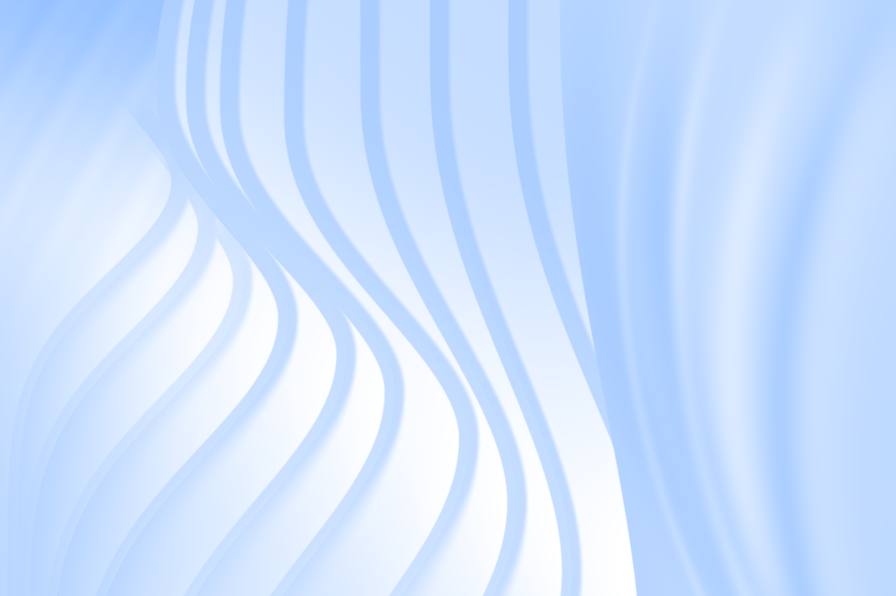
Reproduce this background procedurally as a Shadertoy shader.

```glsl
// Pale blue sculpted ribs that sweep in S-curves beside softly blurred folds.

const float ASPECT = 1.506;               // width of the scene, its height is 1
const vec3 SHADE_BLUE = vec3(0.58, 0.755, 1.0);
const vec3 LIT_WHITE = vec3(1.0);
const float BAND_WIDTH = 0.033;           // shadow beside each rib
const float BAND_DARKNESS = 0.54;
const float FOLD_BOW = 0.37;              // curvature of the blurred folds
const int RIBS = 11;
const int OUTER_RIB = 3;                  // first rib that spans the full height
const int FOLDS = 7;

// Per rib: trough x, crest x, trough depth, crest depth (depth runs downward)
const vec4 RIB[RIBS] = vec4[RIBS](
    vec4(0.157, 0.304, 0.020, 0.304), vec4(0.196, 0.349, 0.078, 0.382),
    vec4(0.235, 0.408, 0.118, 0.471), vec4(0.278, 0.484, 0.137, 0.533),
    vec4(0.329, 0.582, 0.157, 0.594), vec4(0.386, 0.663, 0.167, 0.657),
    vec4(0.494, 0.788, 0.186, 0.735), vec4(0.622, 0.869, 0.137, 0.843),
    vec4(0.739, 0.961, 0.098, 0.960), vec4(0.871, 1.127, 0.078, 1.060),
    vec4(0.941, 1.078, 0.000, 1.137));

// Per fold: leftmost x, depth of that point, half width, change of tone
const vec4 FOLD[FOLDS] = vec4[FOLDS](
    vec4(0.985, 0.20, 0.050, -0.12), vec4(1.045, 0.40, 0.010, 0.15),
    vec4(1.110, 0.33, 0.035, -0.20), vec4(1.140, 0.45, 0.016, 0.22),
    vec4(1.228, 0.60, 0.038, 0.25), vec4(1.313, 0.68, 0.032, -0.20),
    vec4(1.375, 0.72, 0.050, 0.10));

// Horizontal place of a rib: curl at the top, rise to the crest, then recede
float ribX(int i, float depth) {
    vec4 rib = RIB[i];
    float k = float(i - OUTER_RIB);
    float rise = pow(clamp((depth - rib.z) / (rib.w - rib.z), 0.0, 1.0), 1.2);
    float above = max(rib.z - depth, 0.0);
    float below = max(depth - rib.w, 0.0) / (0.325 + 0.032 * k);
    float curl = max(0.8 - 0.2 * k, 0.0) * above * above;
    float recede = (0.35 + 0.025 * min(k, 0.0)) * (1.0 - exp(-below * below));
    return mix(rib.x, rib.y, smoothstep(0.0, 1.0, rise)) + curl - recede;
}

// Diagonal glow over the ribs, dimmed toward the left and the upper left
float faceTone(vec2 p, float leftOfRibs) {
    float across = dot(p - vec2(0.45, 0.55), vec2(-0.58, 0.81)) / 0.3;
    float tone = 0.45 + 0.42 * exp(-across * across);
    tone -= 0.2 * (1.0 - smoothstep(0.0, 0.35, p.x));
    tone -= 0.45 * leftOfRibs * (1.0 - smoothstep(0.0, 0.45, p.y));
    // Soft slanted streaks
    float slant = p.x + 0.62 * p.y - 0.12 * p.y * p.y;
    float streaks = sin(slant * 62.0) + 0.6 * sin(slant * 117.0 + 1.3);
    return tone + 0.03 * streaks * leftOfRibs * (1.0 - smoothstep(0.25, 0.65, p.y));
}

// Bow-shaped light and dark folds on the right
float foldTone(vec2 p) {
    float tone = 0.33 + 0.11 * smoothstep(0.98, 1.2, p.x) - 0.05 * p.y;
    for (int i = 0; i < FOLDS; i++) {
        vec4 fold = FOLD[i];
        float drop = p.y - fold.y;
        float away = (p.x - fold.x - FOLD_BOW * drop * drop) / fold.z;
        tone += fold.w * exp(-away * away) * smoothstep(-0.15, 0.4, p.y);
    }
    return tone - 0.1 * smoothstep(0.22, 0.0, length(p - vec2(ASPECT, 0.0)));
}

void mainImage(out vec4 fragColor, in vec2 fragCoord) {
    vec2 uv = fragCoord / iResolution.xy;
    vec2 p = vec2(uv.x * ASPECT, 1.0 - uv.y);
    float soft = max(0.002, 1.0 / iResolution.y);

    // Shadow bands, and the gap to the nearest rib on the right
    float shade = 1.0;
    float gap = 1.0;
    for (int i = 0; i < RIBS; i++) {
        float x = ribX(i, p.y);
        if (x > p.x) gap = min(gap, x - p.x);
        if (i == RIBS - 1) continue;
        float slope = (ribX(i, p.y + 0.005) - ribX(i, p.y - 0.005)) / 0.01;
        float d = (p.x - x) / sqrt(1.0 + slope * slope);
        float past = smoothstep(0.0, 0.45, p.y - RIB[i].w);
        float blur = 0.005 + 0.04 * past;
        float band = smoothstep(-soft, soft, d + 0.5 * BAND_WIDTH)
            * (1.0 - smoothstep(-blur, blur, d - 0.5 * BAND_WIDTH));
        float strength = 1.0 - 0.55 * past;
        if (i < OUTER_RIB)
            strength *= 0.65 * smoothstep(RIB[i].w - 0.16, RIB[i].w - 0.06, p.y);
        shade = min(shade, 1.0 - BAND_DARKNESS * strength * band);
    }

    // Lit rib faces, brighter toward their right edge lower down
    float outerEdge = ribX(OUTER_RIB, p.y) - 0.5 * BAND_WIDTH;
    float leftOfRibs = 1.0 - smoothstep(-soft, soft, p.x - outerEdge);
    float tone = faceTone(p, leftOfRibs);
    tone += 0.16 * exp(-gap * 9.0) * smoothstep(0.2, 0.7, p.y);
    tone *= shade;

    // The last rib separates the faces from the blurred folds
    float beyond = smoothstep(-soft, soft, p.x - ribX(RIBS - 1, p.y));
    tone = mix(tone, foldTone(p), beyond);
    fragColor = vec4(mix(SHADE_BLUE, LIT_WHITE, clamp(tone, 0.0, 1.0)), 1.0);
}
```
